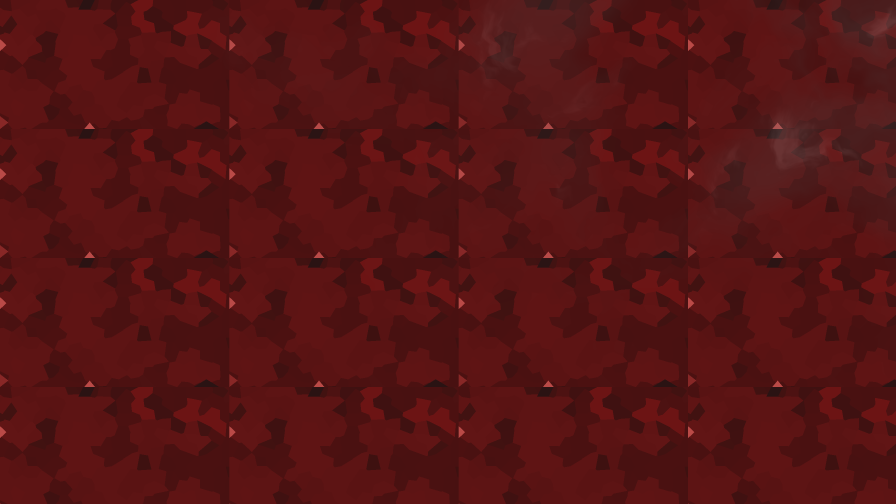
This pattern is drawn by a WebGL 1 fragment shader. Its source:

```glsl
precision highp float;
uniform vec2 u_resolution;

const float TILES_DOWN = 3.907;
const float TILE_ASPECT = 16.0 / 9.0;
const float CELLS = 11.0;          // polygon cells per tile height
const float RAGGED = 0.65;         // roughness of the patch outlines
const float SMOKE_AMOUNT = 0.42;
const vec3 GROUND = vec3(0.292, 0.067, 0.067);
const vec3 SHADOW = vec3(0.250, 0.068, 0.066);
const vec3 PATCH = vec3(0.367, 0.078, 0.078);
const vec3 BRIGHT = vec3(0.425, 0.080, 0.080);
const vec3 SPARK = vec3(0.730, 0.290, 0.280);
const vec3 SOOT = vec3(0.165, 0.075, 0.075);
const vec3 SMOKE = vec3(0.300, 0.225, 0.225);

float hash(vec2 p) {
  vec3 q = fract(vec3(p.xyx) * 0.1031);
  q += dot(q, q.yzx + 33.33);
  return fract((q.x + q.y) * q.z);
}

float noise(vec2 p) {
  vec2 i = floor(p), f = fract(p);
  f = f * f * (3.0 - 2.0 * f);
  return mix(mix(hash(i), hash(i + vec2(1, 0)), f.x),
             mix(hash(i + vec2(0, 1)), hash(i + vec2(1, 1)), f.x), f.y);
}

float fbm(vec2 p) {
  float sum = 0.0, amp = 0.5;
  for (int i = 0; i < 5; i++) {
    sum += amp * noise(p);
    p = mat2(1.6, 1.2, -1.2, 1.6) * p + 7.3;
    amp *= 0.5;
  }
  return sum;
}

// Centre of the nearest jittered cell
vec2 cellCentre(vec2 p) {
  vec2 base = floor(p * CELLS), nearest = p;
  float best = 9.0;
  for (int y = -1; y <= 1; y++) {
    for (int x = -1; x <= 1; x++) {
      vec2 id = base + vec2(x, y);
      vec2 c = (id + vec2(hash(id + 21.0), hash(id + 73.0))) / CELLS;
      float d = distance(p, c);
      if (d < best) { best = d; nearest = c; }
    }
  }
  return nearest;
}

// Positive inside an ellipse, 1 at its centre
float blob(vec2 p, float x, float y, float rx, float ry) {
  return 1.0 - length((p - vec2(x, y)) / vec2(rx, ry));
}

float patches(vec2 p) {
  float h = max(blob(p, 0.31, 0.10, 0.33, 0.14), blob(p, 0.16, 0.32, 0.20, 0.10));
  h = max(h, max(blob(p, 0.70, 0.25, 0.17, 0.21), blob(p, 0.58, 0.43, 0.17, 0.12)));
  h = max(h, max(blob(p, 1.19, 0.42, 0.18, 0.14), blob(p, 1.48, 0.44, 0.11, 0.14)));
  h = max(h, max(blob(p, 0.72, 0.76, 0.27, 0.20), blob(p, 1.08, 0.72, 0.22, 0.18)));
  return max(h, max(blob(p, 1.48, 0.85, 0.25, 0.14), blob(p, 0.20, 0.78, 0.20, 0.20)));
}

float highlights(vec2 p) {
  float h = max(blob(p, 1.09, 0.14, 0.07, 0.16), blob(p, 1.48, 0.20, 0.09, 0.08));
  return max(h, blob(p, 1.67, 0.25, 0.07, 0.10));
}

// Isosceles triangle standing on the line q.y = 0
bool wedge(vec2 q, float halfBase, float height) {
  return abs(q.x) < halfBase * (1.0 - q.y / height);
}

// One tile, origin at its upper left, one unit high
vec3 camouflage(vec2 p) {
  vec2 c = cellCentre(p);
  float rough = noise(c * 9.0 + 3.0) - 0.5;
  float steps = floor(noise(c * 5.0 + 17.0) * 5.0) / 4.0;
  vec3 col = mix(GROUND, SHADOW, step(0.72, noise(c * 6.0 + 41.0)));
  col *= 0.97 + 0.06 * steps;
  if (patches(c) + RAGGED * rough > 0.0) col = PATCH * (0.94 + 0.1 * steps);
  if (highlights(c) + 0.3 * rough > 0.0) col = BRIGHT;

  // Chips cut off by the tile edges
  if (wedge(vec2(p.y - 0.95, p.x), 0.05, 0.065)) col = mix(BRIGHT, SPARK, 0.35);
  if (wedge(vec2(p.y - 0.35, p.x), 0.047, 0.05)) col = SPARK;
  if (wedge(vec2(p.x - 0.695, 1.0 - p.y), 0.042, 0.05)) col = SPARK;
  if (wedge(vec2(p.x - 1.60, 1.0 - p.y), 0.10, 0.06)) col = SOOT;
  if (p.y < 0.075 && abs(p.x + 0.5 * p.y - 0.69) < 0.045) col = SOOT;
  return col;
}

void main() {
  // Supersampled tiles, counted from the upper left
  vec3 col = vec3(0.0);
  for (int j = 0; j < 3; j++) {
    for (int i = 0; i < 3; i++) {
      vec2 s = (gl_FragCoord.xy + (vec2(i, j) - 1.0) / 3.0) / u_resolution.y;
      vec2 t = vec2(s.x, 1.0 - s.y) * TILES_DOWN;
      col += camouflage(vec2(mod(t.x, TILE_ASPECT), fract(t.y))) / 9.0;
    }
  }

  // Smoke drifting over the upper right, independent of the tiles
  vec2 uv = gl_FragCoord.xy / u_resolution;
  vec2 p = gl_FragCoord.xy / u_resolution.y;
  float cloud = fbm(p * 4.0 + 1.5 * fbm(p * 3.0 + 11.0));
  float region = smoothstep(0.35, 1.0, uv.x) * smoothstep(0.2, 0.75, uv.y);
  region = max(region, 0.7 * smoothstep(0.1, 0.6, uv.x) * smoothstep(0.65, 1.0, uv.y));
  col = mix(col, SMOKE, SMOKE_AMOUNT * region * smoothstep(0.38, 0.78, cloud));
  float wisp = smoothstep(0.6, 0.8, fbm(p * 14.0 + 4.0 * cloud));
  col += 0.08 * wisp * region * smoothstep(0.5, 0.7, cloud);
  gl_FragColor = vec4(col, 1.0);
}
```
